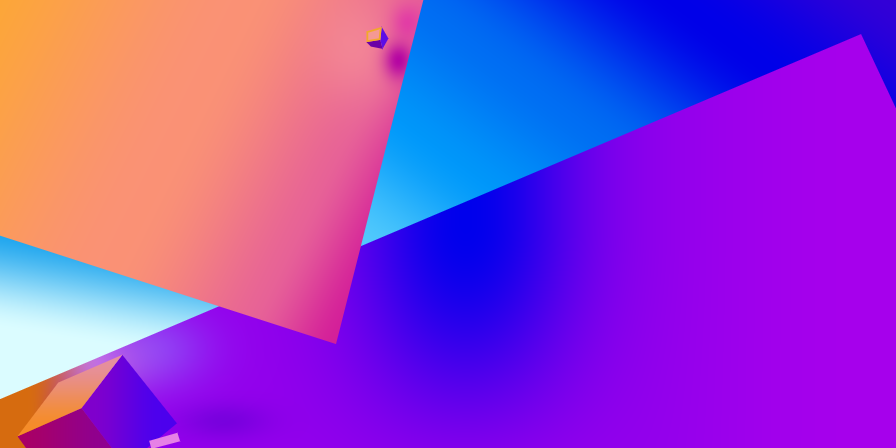
Write a Shadertoy shader that draws this background.

```glsl
// Overlapping tilted sheets in orange, violet and sky blue, with two small cubes.
// Each sheet or cube face is an intersection of half planes, coloured by
// smooth ramps and soft round glows. Canvas units: x in 0..2, y in 0..1.

#define SKY_PALE   vec3(0.86, 0.99, 1.00)
#define SKY_CYAN   vec3(0.32, 0.79, 0.99)
#define SKY_AZURE  vec3(0.00, 0.42, 0.95)
#define DEEP_BLUE  vec3(0.00, 0.00, 0.91)
#define AMBER      vec3(0.99, 0.66, 0.20)
#define PEACH      vec3(0.98, 0.57, 0.46)
#define ROSE       vec3(0.90, 0.37, 0.60)
#define MAGENTA    vec3(0.83, 0.12, 0.60)
#define LILAC      vec3(0.76, 0.45, 0.90)
#define VALLEY     vec2(1.04, 0.25)   // centre and width of the blue fold

// Signed distance to a line, positive on the left of a -> b.
float side(vec2 p, vec2 a, vec2 b) {
    vec2 e = b - a, q = p - a;
    return (e.x * q.y - e.y * q.x) / length(e);
}

// Convex quad, corners counterclockwise, positive inside.
float quad(vec2 p, vec2 a, vec2 b, vec2 c, vec2 d) {
    return min(min(side(p, a, b), side(p, b, c)),
               min(side(p, c, d), side(p, d, a)));
}

float cover(float d) { return clamp(0.5 + d * iResolution.y, 0.0, 1.0); }

float glow(vec2 p, vec2 centre, vec2 size) {
    vec2 q = (p - centre) / size;
    return exp(-dot(q, q));
}

vec3 skyColor(vec2 p) {
    float t = dot(p - vec2(0.80, 0.45), vec2(0.55, 0.75));
    vec3 right = mix(SKY_CYAN, vec3(0.0, 0.60, 0.98), smoothstep(0.0, 0.27, t));
    right = mix(right, SKY_AZURE, smoothstep(0.22, 0.52, t));
    right = mix(right, DEEP_BLUE, smoothstep(0.48, 0.80, t));
    right = mix(right, vec3(0.20, 0.0, 0.84), smoothstep(0.80, 1.08, t));
    float depth = 0.48 - p.y - 0.16 * p.x;
    vec3 left = mix(vec3(0.08, 0.63, 0.93), SKY_PALE, smoothstep(-0.03, 0.22, depth));
    return mix(left, right, step(0.65, p.x));
}

vec3 violetColor(vec2 p) {
    float fold = (p.x - VALLEY.x) / VALLEY.y;
    float red = 0.58 + 0.07 * smoothstep(1.4, 1.9, p.x);
    red *= 1.0 - exp(-fold * fold) * smoothstep(-0.15, 0.5, p.y);
    vec3 col = vec3(red, 0.0, 0.925);
    col = mix(col, vec3(0.40, 0.0, 0.83), 0.6 * glow(p, vec2(0.50, 0.06), vec2(0.10, 0.04)));
    // Bright rim beside the large cube, warm light in the corner.
    col = mix(col, vec3(0.55, 0.32, 0.97), 0.75 * glow(p, vec2(0.34, 0.22), vec2(0.13, 0.09)));
    col = mix(col, LILAC, glow(p, vec2(0.19, 0.19), vec2(0.12, 0.08)));
    return mix(col, vec3(0.84, 0.42, 0.06), smoothstep(0.23, 0.06, p.x));
}

vec3 orangeColor(vec2 p) {
    float t = p.x + 0.5 * (1.0 - p.y);
    vec3 col = mix(AMBER, PEACH, smoothstep(-0.12, 0.55, t));
    col = mix(col, ROSE, smoothstep(0.55, 1.0, t));
    col = mix(col, MAGENTA, smoothstep(0.92, 1.14, t));
    // Pale light around the small cube and its two cast shadows.
    col = mix(col, vec3(0.97, 0.58, 0.60), 0.6 * glow(p, vec2(0.80, 0.89), vec2(0.10, 0.12)));
    col = mix(col, vec3(0.88, 0.20, 0.66), 0.8 * glow(p, vec2(0.91, 0.95), vec2(0.035, 0.04)));
    return mix(col, vec3(0.70, 0.0, 0.64), 0.95 * glow(p, vec2(0.89, 0.865), vec2(0.032, 0.04)));
}

void drawLargeCube(inout vec3 col, vec2 p) {
    vec2 top = vec2(0.273, 0.208), inner = vec2(0.182, 0.089);
    vec2 left = vec2(0.039, 0.026), right = vec2(0.395, 0.055), base = vec2(0.28, -0.04);
    vec3 lit = mix(vec3(0.96, 0.55, 0.16), vec3(0.90, 0.56, 0.62), smoothstep(0.04, 0.20, p.y));
    vec3 shade = mix(vec3(0.50, 0.0, 0.80), vec3(0.30, 0.0, 0.93), smoothstep(0.2, 0.36, p.x));
    vec3 front = mix(vec3(0.66, 0.0, 0.40), vec3(0.56, 0.0, 0.56), smoothstep(0.04, 0.24, p.x));
    col = mix(col, shade, cover(quad(p, top, inner, base, right)));
    col = mix(col, front, cover(quad(p, inner, left, vec2(0.104, -0.063), base)));
    col = mix(col, lit, cover(quad(p, top, vec2(0.130, 0.146), left, inner)));
    // Small pink slab at its foot.
    float slab = quad(p, vec2(0.333, 0.016), vec2(0.338, -0.002), vec2(0.402, 0.015), vec2(0.396, 0.034));
    col = mix(col, vec3(0.90, 0.50, 0.90), cover(slab));
}

void drawSmallCube(inout vec3 col, vec2 p) {
    vec2 a = vec2(0.818, 0.930), b = vec2(0.852, 0.940);
    vec2 c = vec2(0.849, 0.911), d = vec2(0.818, 0.906), e = vec2(0.854, 0.891);
    float face = quad(p, a, d, c, b);
    col = mix(col, vec3(0.42, 0.0, 0.65), cover(quad(p, d, vec2(0.828, 0.896), e, c)));
    col = mix(col, vec3(0.36, 0.05, 0.90), cover(quad(p, b, c, e, vec2(0.867, 0.914))));
    col = mix(col, vec3(0.95, 0.66, 0.16), cover(face));
    col = mix(col, vec3(0.96, 0.60, 0.58), cover(face - 0.004));
}

void mainImage(out vec4 fragColor, in vec2 fragCoord) {
    vec2 p = fragCoord / iResolution.xy * vec2(2.0, 1.0);
    vec3 col = skyColor(p);

    // Violet sheet, with the large cube resting on it.
    vec2 peak = vec2(1.922, 0.924);
    float violet = min(side(p, peak, vec2(0.0, 0.109)), side(p, vec2(2.0, 0.758), peak));
    col = mix(col, violetColor(p), cover(violet));
    drawLargeCube(col, p);

    // Orange sheet in front, with the small cube.
    vec2 corner = vec2(0.750, 0.232);
    float orange = min(side(p, corner, vec2(0.945, 1.0)), side(p, vec2(0.0, 0.474), corner));
    col = mix(col, orangeColor(p), cover(orange));
    drawSmallCube(col, p);

    fragColor = vec4(col, 1.0);
}
```
